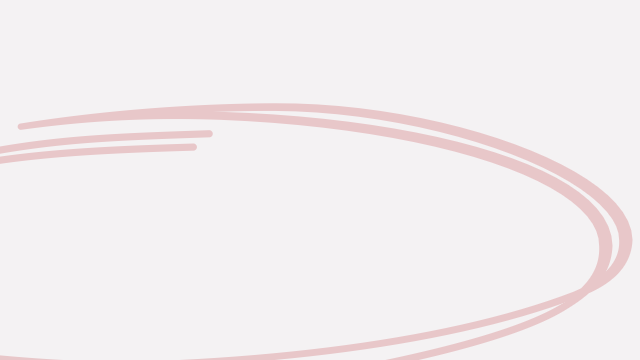
Reproduce this background procedurally as a Shadertoy shader.

```glsl
// Two loose, hand-drawn brush loops sweep across a pale background.
// Each stroke is a chain of cubic curves with a tapering radius;
// the nearest tapered segment gives a signed distance to the ink.

const vec3 PAPER = vec3(0.957, 0.949, 0.953);
const vec3 INK = vec3(0.910, 0.780, 0.788);
const float GRID = 432.0;   // canvas height in layout units
const int STEPS = 24;       // straight pieces per curve
const float FINE = 4.3;     // radius of the thin stroke parts
const float BROAD = 8.0;    // radius at the right-hand turns

vec2 cubic(vec2 a, vec2 b, vec2 c, vec2 d, float t) {
    float s = 1.0 - t;
    return s * s * s * a + 3.0 * s * t * (s * b + t * c) + t * t * t * d;
}

// Signed distance to a curve whose radius runs from r0 to r1
float brush(vec2 p, vec2 a, vec2 b, vec2 c, vec2 d, float r0, float r1) {
    float nearest = 1e5;
    vec2 start = a;
    for (int i = 1; i <= STEPS; i++) {
        float t = float(i) / float(STEPS);
        vec2 end = cubic(a, b, c, d, t);
        vec2 span = end - start;
        float h = clamp(dot(p - start, span) / dot(span, span), 0.0, 1.0);
        float radius = mix(r0, r1, t - (1.0 - h) / float(STEPS));
        nearest = min(nearest, length(p - start - span * h) - radius);
        start = end;
    }
    return nearest;
}

float outerLoop(vec2 p) {
    vec2 tip = vec2(25, 152), crest = vec2(330, 128.5), turn = vec2(751, 288);
    vec2 cross = vec2(690, 354), base = vec2(215, 436);
    float d = brush(p, tip, vec2(120, 137), vec2(230, 128.5), crest, 3.8, 4.6);
    d = min(d, brush(p, crest, vec2(530, 128.5), vec2(751, 210), turn, 4.6, BROAD));
    d = min(d, brush(p, turn, vec2(751, 318), vec2(728, 339), cross, BROAD, FINE));
    d = min(d, brush(p, cross, vec2(570, 400), vec2(400, 427), base, FINE, 4.0));
    return min(d, brush(p, base, vec2(140, 441), vec2(60, 436), vec2(-5, 430), 4.0, 4.0));
}

float innerLoop(vec2 p) {
    vec2 tip = vec2(25, 152), crest = vec2(265, 139), turn = vec2(727, 295);
    vec2 cross = vec2(680, 366);
    float d = brush(p, tip, vec2(95, 142), vec2(170, 136), crest, 3.8, 4.8);
    d = min(d, brush(p, crest, vec2(520, 148), vec2(727, 211), turn, 4.8, BROAD));
    d = min(d, brush(p, turn, vec2(727, 325), vec2(710, 346), cross, BROAD, FINE));
    return min(d, brush(p, cross, vec2(640, 392), vec2(560, 417), vec2(440, 441), FINE, FINE));
}

// The two short strokes that enter from the left
float tails(vec2 p) {
    float upper = brush(p, vec2(-5, 181), vec2(80, 166), vec2(150, 164), vec2(251, 160.5), FINE, FINE);
    float lower = brush(p, vec2(-5, 193), vec2(70, 182), vec2(150, 179), vec2(232, 176.5), FINE, FINE);
    return min(upper, lower);
}

void mainImage(out vec4 fragColor, in vec2 fragCoord) {
    // Layout space: y runs downward from the top edge
    float pixel = GRID / iResolution.y;
    vec2 p = fragCoord * pixel;
    p.y = GRID - p.y;

    float d = min(min(outerLoop(p), innerLoop(p)), tails(p));
    float coverage = clamp(0.5 - d / pixel, 0.0, 1.0);
    fragColor = vec4(mix(PAPER, INK, coverage), 1.0);
}
```
